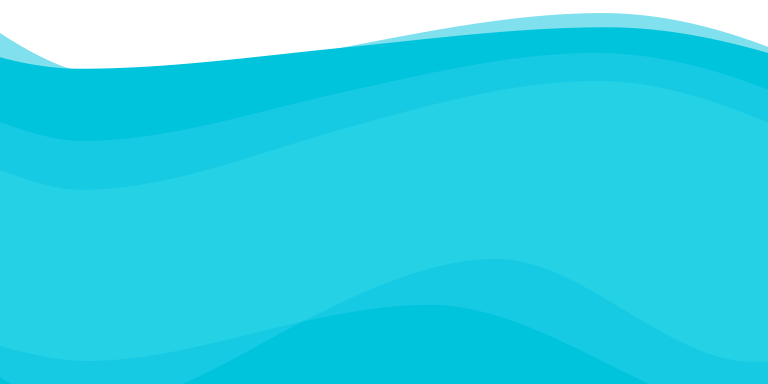
Write a Shadertoy shader that draws this background.

```glsl
// Layered flat waves: a white sky above stacked cyan bands and two low swells.
// Each crest line is a chain of cubic Hermite arcs through knots (x, height, slope);
// x runs 0..2 and height 0..1, and every line fills the area below it.

const vec3 WHITE = vec3(1.0);
const vec3 PALE  = vec3(0.50, 0.88, 0.93);
const vec3 DEEP  = vec3(0.0, 0.769, 0.863);
const vec3 MID   = vec3(0.082, 0.792, 0.886);
const vec3 LIGHT = vec3(0.145, 0.818, 0.898);

// Height of a cubic arc between two knots, held flat past its ends
float arc(float x, vec3 a, vec3 b) {
    float span = b.x - a.x;
    float t = clamp((x - a.x) / span, 0.0, 1.0);
    float s = 1.0 - t;
    float ease = t * t * (3.0 - 2.0 * t);
    return mix(a.y, b.y, ease) + span * t * s * (s * a.z - t * b.z);
}

// Height of a wave line through five knots
float wave(float x, vec3 left, vec3 trough, vec3 rise, vec3 crest, vec3 right) {
    if (x < trough.x) return arc(x, left, trough);
    if (x < rise.x)   return arc(x, trough, rise);
    if (x < crest.x)  return arc(x, rise, crest);
    return arc(x, crest, right);
}

// Smooth coverage of the area below a line
float below(float y, float height, float pixel) {
    return clamp(0.5 + (height - y) / pixel, 0.0, 1.0);
}

void mainImage(out vec4 fragColor, in vec2 fragCoord) {
    vec2 p = fragCoord / iResolution.xy * vec2(2.0, 1.0);
    float pixel = 1.0 / iResolution.y;

    // Upper bands, from the back to the front
    float veil = wave(p.x, vec3(0.0, 0.914, -0.65), vec3(0.30, 0.80, 0.0),
        vec3(0.885, 0.875, 0.19), vec3(1.57, 0.966, 0.0), vec3(2.0, 0.878, -0.38));
    float surface = wave(p.x, vec3(0.0, 0.851, -0.27), vec3(0.21, 0.821, 0.0),
        vec3(0.885, 0.875, 0.10), vec3(1.58, 0.929, 0.0), vec3(2.0, 0.862, -0.29));
    float upper = wave(p.x, vec3(0.0, 0.682, -0.35), vec3(0.213, 0.633, 0.0),
        vec3(0.885, 0.758, 0.22), vec3(1.55, 0.862, 0.0), vec3(2.0, 0.766, -0.40));
    float body = wave(p.x, vec3(0.0, 0.557, -0.36), vec3(0.213, 0.506, 0.0),
        vec3(0.885, 0.662, 0.28), vec3(1.555, 0.789, 0.0), vec3(2.0, 0.68, -0.43));

    vec3 color = WHITE;
    color = mix(color, PALE, below(p.y, veil, pixel));
    color = mix(color, DEEP, below(p.y, surface, pixel));
    color = mix(color, MID, below(p.y, upper, pixel));
    color = mix(color, LIGHT, below(p.y, body, pixel));

    // Low swells, deeper where they overlap
    float swellA = wave(p.x, vec3(0.0, 0.099, -0.28), vec3(0.229, 0.060, 0.0),
        vec3(0.781, 0.161, 0.22), vec3(1.12, 0.206, 0.0), vec3(2.0, -0.10, -0.10));
    float swellB = wave(p.x, vec3(0.0, 0.018, -0.65), vec3(0.23, -0.06, 0.0),
        vec3(0.807, 0.172, 0.50), vec3(1.294, 0.3255, 0.0), vec3(1.96, 0.058, 0.0));
    float coverA = below(p.y, swellA, pixel);
    float coverB = below(p.y, swellB, pixel);
    color = mix(color, MID, max(coverA, coverB));
    color = mix(color, DEEP, min(coverA, coverB));

    fragColor = vec4(color, 1.0);
}
```
